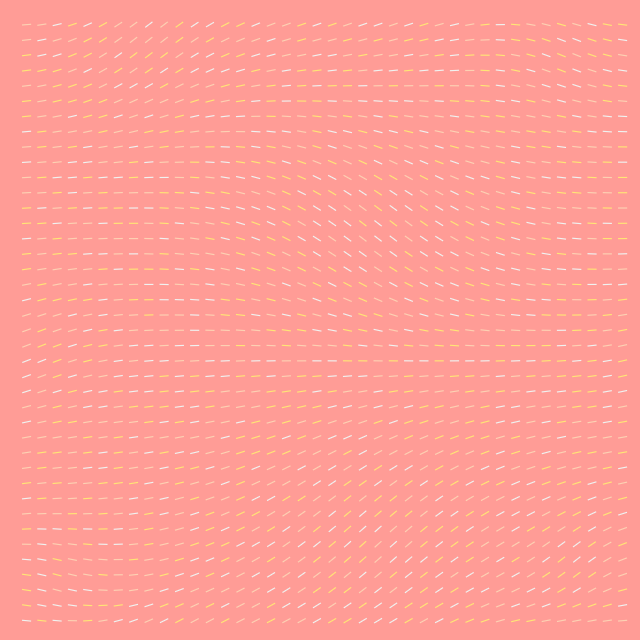
Write a Shadertoy shader that draws this pattern.

```glsl
// Field of short tinted dashes on coral, turning with a smooth wrapping flow.

#define COUNT 40.0                      // dashes across and down
#define PITCH 0.02388                   // spacing between dash centres
#define FIRST vec2(0.0415, 0.0302)      // centre of the lower left dash
#define DASH_SIZE vec2(0.0143, 0.0018)  // length and width
#define BASE_ANGLE 4.0                  // degrees, where the flow is calm
#define GROUND vec3(1.0, 0.61, 0.59)
#define WHITE vec3(0.94, 0.95, 0.94)
#define YELLOW vec3(1.0, 0.90, 0.46)
#define PEACH vec3(0.99, 0.82, 0.70)

float hash(vec2 p) {
    return fract(sin(dot(p, vec2(127.1, 311.7))) * 43758.5453);
}

// Soft hill that wraps around the canvas
float hill(vec2 p, vec2 centre, vec2 radius) {
    vec2 d = p - centre;
    d = (d - round(d)) / radius;
    return exp(-dot(d, d));
}

// Dash direction in radians, built from broad swells
float flowAngle(vec2 p) {
    float degrees = BASE_ANGLE;
    degrees -= 42.0 * hill(p, vec2(0.586, 0.642), vec2(0.254, 0.182));
    degrees += 38.0 * hill(p, vec2(0.586, 0.154), vec2(0.286, 0.215));
    degrees += 33.0 * hill(p, vec2(0.221, 0.935), vec2(0.156, 0.137));
    degrees -= 28.0 * hill(p, vec2(0.078, 0.082), vec2(0.143, 0.098));
    degrees += 34.0 * hill(p, vec2(0.924, 0.102), vec2(0.104, 0.104));
    degrees -= 31.0 * hill(p, vec2(0.885, 0.935), vec2(0.117, 0.124));
    degrees += 18.0 * hill(p, vec2(0.059, 0.453), vec2(0.104, 0.117));
    return radians(degrees);
}

// Share of a pixel-sized box covered by a centred rectangle
float coverage(vec2 p, vec2 size, float pixel) {
    vec2 high = min(p + 0.5 * pixel, 0.5 * size);
    vec2 low = max(p - 0.5 * pixel, -0.5 * size);
    vec2 overlap = max(high - low, 0.0) / pixel;
    return overlap.x * overlap.y;
}

vec3 dashColour(vec2 cell) {
    float pick = hash(cell + 3.0);
    return pick < 0.31 ? WHITE : pick < 0.64 ? YELLOW : PEACH;
}

void mainImage(out vec4 fragColor, in vec2 fragCoord) {
    vec2 uv = fragCoord / iResolution.xy;
    float pixel = 1.0 / iResolution.y;

    // Nearest dash, leaving a plain border that joins across the edges
    vec2 cell = clamp(round((uv - FIRST) / PITCH), 0.0, COUNT - 1.0);
    vec2 centre = FIRST + cell * PITCH;

    // Rotate into the frame of the dash
    float angle = flowAngle(centre);
    float c = cos(angle);
    float s = sin(angle);
    vec2 offset = uv - centre;
    vec2 local = vec2(c * offset.x + s * offset.y, c * offset.y - s * offset.x);

    float ink = coverage(local, DASH_SIZE, pixel);
    fragColor = vec4(mix(GROUND, dashColour(cell), ink), 1.0);
}
```
